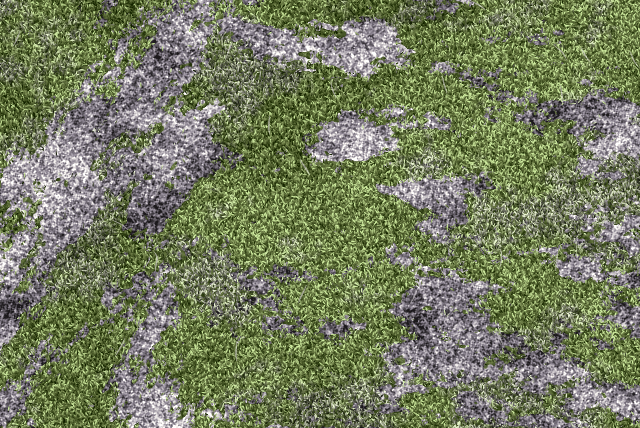
A Shadertoy shader for this texture:

```glsl
const vec3 MOSS_DARK = vec3(0.24, 0.30, 0.12);
const vec3 MOSS_MID = vec3(0.42, 0.48, 0.27);
const vec3 MOSS_LIGHT = vec3(0.64, 0.73, 0.47);
const vec3 BARK_DARK = vec3(0.34, 0.32, 0.35);
const vec3 BARK_MID = vec3(0.57, 0.54, 0.59);
const vec3 BARK_LIGHT = vec3(0.83, 0.81, 0.82);

float hash(vec2 p) {
    return fract(sin(dot(p, vec2(127.1, 311.7))) * 43758.5453);
}

float noise(vec2 p) {
    vec2 i = floor(p), f = fract(p);
    f = f * f * (3.0 - 2.0 * f);
    float low = mix(hash(i), hash(i + vec2(1, 0)), f.x);
    float high = mix(hash(i + vec2(0, 1)), hash(i + vec2(1, 1)), f.x);
    return mix(low, high, f.y);
}

float fbm(vec2 p) {
    float sum = 0.0, weight = 1.0, total = 0.0;
    for (int i = 0; i < 5; i++) {
        sum += weight * noise(p);
        total += weight;
        weight *= 0.68;
        p = p * 2.03 + vec2(17.3, 9.1);
    }
    return sum / total;
}

vec2 rotate(vec2 p, float angle) {
    float s = sin(angle), c = cos(angle);
    return vec2(c * p.x + s * p.y, c * p.y - s * p.x);
}

// Three-colour ramp that also reaches past both ends
vec3 ramp(vec3 dark, vec3 mid, vec3 light, float tone) {
    tone = clamp(tone, -0.5, 1.4);
    return tone < 0.5 ? mix(dark, mid, 2.0 * tone) : mix(mid, light, 2.0 * tone - 1.0);
}

// Scattered tapered blades: x is coverage, y is tone times coverage
vec2 blades(vec2 p, float cell, vec2 size, float spread, float density, float seed, float blur) {
    vec2 result = vec2(0.0);
    vec2 home = floor(p / cell);
    for (int j = -1; j <= 1; j++) {
        for (int i = -1; i <= 1; i++) {
            vec2 id = home + vec2(i, j);
            vec2 key = id + seed;
            vec2 jitter = vec2(hash(key), hash(key + 31.7));
            vec2 centre = (id + 0.2 + 0.6 * jitter) * cell;
            vec2 d = rotate(p - centre, (hash(key + 57.3) - 0.5) * spread);
            float along = d.y / size.y;
            float width = size.x * (1.0 - 0.7 * min(along * along, 1.0));
            float dist = length(vec2(d.x, max(abs(d.y) - size.y, 0.0))) - width;
            float cover = smoothstep(blur, -blur, dist) * step(hash(key + 83.9), density);
            float tone = hash(key + 11.3) + 0.25 * clamp(along, -1.0, 1.0);
            result = mix(result, vec2(1.0, tone), cover);
        }
    }
    return result;
}

// Bare patches: slanted on the left, level on the right
float bareField(vec2 p) {
    float slanted = fbm(rotate(p, 0.95) * vec2(5.0, 8.5) + 4.7);
    float level = fbm(rotate(p, -0.08) * vec2(4.6, 9.0) + 21.4);
    return mix(slanted, level, smoothstep(0.35, 0.65, p.x));
}

vec3 barkColor(vec2 p, float bare, float blur) {
    vec2 q = rotate(p, 0.6);
    float grain = 0.8 * noise(q * 135.0) + 1.1 * noise(q * 290.0 + 7.0) - 0.95;
    float tone = 0.40 + 1.9 * (fbm(p * 8.0 + 40.0) - 0.5) + 1.15 * grain;
    // Shade under the moss rim
    tone -= 0.18 * smoothstep(0.59, 0.52, bare);
    vec2 grit = blades(q, 0.011, vec2(0.0026, 0.0016), 6.3, 0.5, 3.0, blur);
    tone += 0.65 * grit.y;
    return ramp(BARK_DARK, BARK_MID, BARK_LIGHT, tone);
}

void mainImage(out vec4 fragColor, in vec2 fragCoord) {
    vec2 p = fragCoord / iResolution.y;
    float blur = 0.55 / iResolution.y;
    float bare = bareField(p);

    // Bark with a dark moss bed growing over it
    vec3 color = barkColor(p, bare, blur);
    float ragged = bare + 0.16 * (noise(rotate(p, 0.4) * 85.0) - 0.5);
    float bedTone = 0.9 * noise(rotate(p, 0.9) * 200.0) - 0.3;
    vec3 bed = ramp(MOSS_DARK, MOSS_MID, MOSS_LIGHT, bedTone);
    color = mix(color, bed, smoothstep(0.54, 0.51, ragged));

    // Leaves, thinning out towards the bare patches
    float density = smoothstep(0.60, 0.46, bare);
    float region = 1.1 * (fbm(p * 4.0 + 63.0) - 0.5) + 0.12 * (p.x - 0.75);
    float frost = 0.6 * smoothstep(0.48, 0.66, fbm(p * 6.0 + 90.0));
    float sparkle = noise(rotate(p, 0.5) * 270.0) - 0.5;
    for (int i = 0; i < 4; i++) {
        float layer = float(i);
        vec2 leaf = blades(rotate(p, 0.3 * layer - 0.45), 0.0092, vec2(0.0016, 0.0054),
                           2.4, density * 0.85, 19.0 * layer + 5.0, blur);
        float tone = 0.56 + 1.6 * (leaf.y / max(leaf.x, 0.001) - 0.5) + region + 0.7 * sparkle;
        vec3 green = ramp(MOSS_DARK, MOSS_MID, MOSS_LIGHT, tone);
        vec3 grey = ramp(BARK_DARK, BARK_MID, BARK_LIGHT, tone);
        color = mix(color, mix(green, grey, frost), leaf.x);
    }

    // A few pale dry strands
    vec2 strand = blades(p + 0.012 * noise(p * 30.0), 0.085, vec2(0.0018, 0.022), 2.0, 0.13, 71.0, blur);
    color = mix(color, BARK_LIGHT, 0.6 * strand.x);

    fragColor = vec4(clamp(color, 0.0, 1.0), 1.0);
}
```
